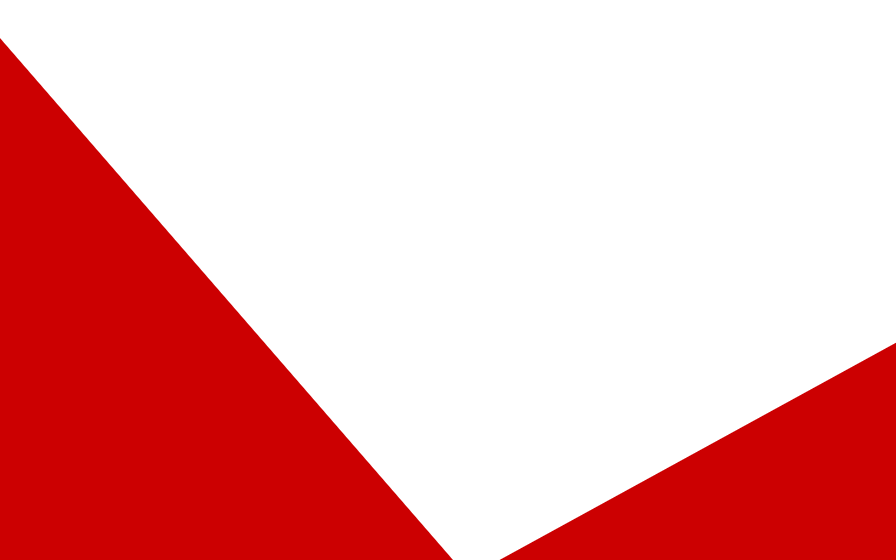
Write a WebGL 2 fragment shader that draws this background.

```glsl
#version 300 es
precision highp float;
// Two flat red slopes rising from the bottom edge toward the sides of a white field.

uniform vec2 u_resolution;
out vec4 fragColor;

// Signed distance to the line from a to b, negative on its right-hand side.
float lineDistance(vec2 p, vec2 a, vec2 b) {
    vec2 along = normalize(b - a);
    return dot(p - a, vec2(-along.y, along.x));
}

void main() {
    // Canvas is 1.6 units wide and 1 unit high.
    vec2 p = gl_FragCoord.xy / u_resolution * vec2(1.6, 1.0);
    float pixel = 1.0 / u_resolution.y;

    // Steep slope on the left, shallow slope on the right.
    float leftSlope = lineDistance(p, vec2(0.0, 0.932), vec2(0.809, 0.0));
    float rightSlope = lineDistance(p, vec2(0.892, 0.0), vec2(1.6, 0.388));
    float slopes = min(leftSlope, rightSlope);

    // Fill with an edge one pixel wide.
    float fill = clamp(0.5 - slopes / pixel, 0.0, 1.0);
    vec3 white = vec3(1.0);
    vec3 red = vec3(0.8, 0.0, 0.005);
    fragColor = vec4(mix(white, red, fill), 1.0);
}
```
